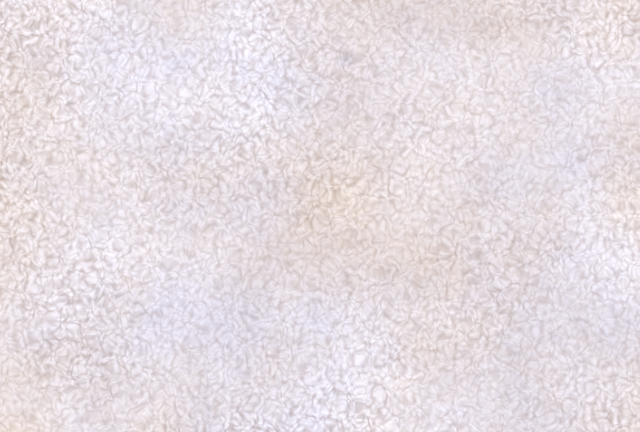
Write a WebGL 1 fragment shader that draws this texture.

```glsl
precision highp float;
// Soft off-white fleece: small merging tufts with beige pits between them,
// built from blended cellular blobs, over cloudy patches that shift the
// light, the relief strength and the warm or lavender tint.

uniform vec2 u_resolution;

vec2 hash2(vec2 p) {
  vec3 q = fract(p.xyx * vec3(0.1031, 0.1030, 0.0973));
  q += dot(q, q.yzx + 33.33);
  return fract((q.xx + q.yz) * q.zy);
}

float noise(vec2 p) {
  vec2 i = floor(p), f = fract(p);
  f = f * f * (3.0 - 2.0 * f);
  float low = mix(hash2(i).x, hash2(i + vec2(1.0, 0.0)).x, f.x);
  float high = mix(hash2(i + vec2(0.0, 1.0)).x, hash2(i + 1.0).x, f.x);
  return mix(low, high, f.y);
}

// Layered noise centred on zero, roughly -0.5 to 0.5
float clouds(vec2 p) {
  float sum = 0.0, gain = 0.55;
  for (int i = 0; i < 4; i++) {
    sum += gain * (noise(p) - 0.5);
    p = mat2(1.6, 1.2, -1.2, 1.6) * p + 7.3;
    gain *= 0.5;
  }
  return sum;
}

// Blobs of random strength merged by a smooth maximum: bright rounded
// tops and narrow dark pits, centred on zero with a spread near one
float tufts(vec2 p) {
  vec2 cell = floor(p), f = fract(p);
  float sum = 0.02;
  for (int y = -1; y <= 1; y++) {
    for (int x = -1; x <= 1; x++) {
      vec2 offset = vec2(float(x), float(y));
      vec2 to = offset + hash2(cell + offset + 50.0) - f;
      float strength = 0.35 + 0.9 * hash2(cell + offset + 130.0).y;
      sum += strength * exp(-8.0 * dot(to, to));
    }
  }
  return 1.25 * (log(sum) + 1.15);
}

// Sparse, faint grey smudges
float smudges(vec2 p) {
  vec2 cell = floor(p);
  vec2 centre = 0.25 + 0.5 * hash2(cell + 17.0);
  float d = length((fract(p) - centre) * vec2(0.8, 1.0));
  return step(0.88, hash2(cell + 91.0).x) * (1.0 - smoothstep(0.0, 0.09, d));
}

void main() {
  vec2 p = gl_FragCoord.xy / u_resolution.y;

  // Broad patches of light, tint and relief
  float light = clouds(p * 5.0 + 3.0);
  float tint = clouds(p * 3.8 + 41.0);
  float relief = 0.8 + 0.9 * clouds(p * 5.0 + 73.0) + 0.3 * light;

  // Tufts in two sizes, bent out of their grid
  vec2 bend = vec2(noise(p * 45.0), noise(p * 45.0 + 19.0)) - 0.5;
  vec2 q = p + 0.016 * bend;
  float grain = 0.62 * tufts(q * vec2(80.0, 70.0));
  grain += 0.42 * tufts(mat2(0.8, 0.6, -0.6, 0.8) * q * 122.0 + 13.0);
  float clump = noise(p * 32.0 + 5.0) - 0.5;
  float fibre = noise(p * 170.0) - 0.5;

  float tone = 0.8 * max(relief, 0.35) * grain;
  tone += 2.1 * light + 0.4 * clump + 0.4 * fibre;

  // Shade runs beige, light runs white, patches lean cool or warm
  float fleck = noise(p * 60.0 + 29.0) - 0.5;
  vec3 colour = vec3(0.925, 0.892, 0.910);
  colour += tone * vec3(0.050, 0.058, 0.066);
  colour += (tint + 0.15 * fleck) * vec3(-0.050, -0.008, 0.090);
  colour -= smudges(p * 3.0) * vec3(0.060, 0.050, 0.035);
  gl_FragColor = vec4(clamp(colour, 0.0, 1.0), 1.0);
}
```
